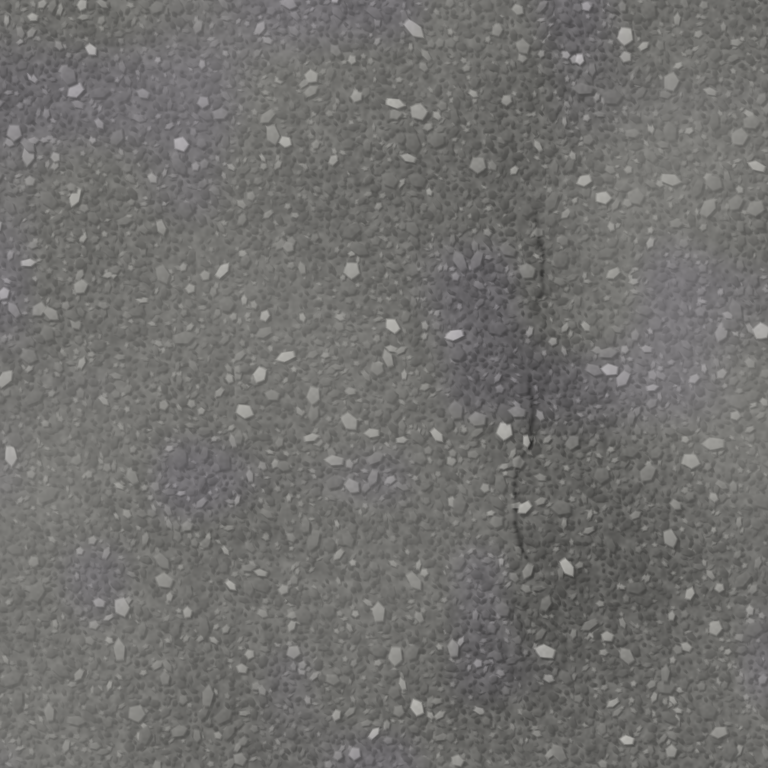
Give the GLSL for this texture, as a WebGL 1 fragment shader.

```glsl
precision highp float;
// Worn grey asphalt: angular chips strewn over a mottled binder.
// Three cellular layers (grit, chips, stones) paint faceted grains with small
// shadows; layered sines shade the broad patches and bend a faint crack.

uniform vec2 u_resolution;

#define BASE_GREY 0.452
#define CONTRAST 1.08
#define GRIT_SCALE 104.0
#define CHIP_SCALE 62.0
#define STONE_SCALE 36.0
#define CHIP_DENSITY 0.55
#define STONE_DENSITY 0.30
#define EDGE_SOFTNESS 0.0020
#define SHADOW_DEPTH 0.095
#define MOTTLE 0.055
#define CRACK_DEPTH 0.12

const float TAU = 6.2831853;

vec2 hash2(vec2 p) {
  vec3 q = fract(vec3(p.xyx) * vec3(0.1031, 0.1030, 0.0973));
  q += dot(q, q.yzx + 33.33);
  return fract((q.xx + q.yz) * q.zy);
}

float valueNoise(vec2 p) {
  vec2 cell = floor(p);
  vec2 f = fract(p);
  f = f * f * (3.0 - 2.0 * f);
  float low = mix(hash2(cell).x, hash2(cell + vec2(1.0, 0.0)).x, f.x);
  float high = mix(hash2(cell + vec2(0.0, 1.0)).x, hash2(cell + 1.0).x, f.x);
  return mix(low, high, f.y);
}

// Radius of a stretched, turned five-sided chip, in units of its cell
float chipRadius(vec2 d, float turn, float stretch) {
  float c = cos(turn), s = sin(turn);
  d = vec2(c * d.x + s * d.y, c * d.y - s * d.x);
  d *= vec2(1.0 / stretch, stretch);
  float side = TAU / 5.0;
  float facet = cos(mod(atan(d.y, d.x + 1e-5) + TAU, side) - 0.5 * side);
  return length(d) * mix(1.0, facet, 0.8);
}

// Paints one layer of chips, each with a shadow on its lower right, over tone
float strew(float tone, vec2 p, float scale, float density, vec2 levels, float seed) {
  float soft = max(EDGE_SOFTNESS, 0.8 / u_resolution.y) * scale;
  vec2 home = floor(p * scale);
  for (int j = -1; j <= 1; j++) {
    for (int i = -1; i <= 1; i++) {
      vec2 cell = home + vec2(float(i), float(j));
      vec2 place = hash2(cell + seed);
      vec2 form = hash2(cell + seed + 57.3);
      vec2 look = hash2(cell + seed + 119.7);
      float present = step(look.x, density);
      vec2 d = p * scale - cell - 0.5 - 0.7 * (place - 0.5);
      float turn = form.x * TAU;
      float stretch = mix(1.0, 1.45, form.y);
      float size = mix(0.18, 0.36, fract(look.x * 7.0 + form.y * 3.0));
      float bodyRadius = chipRadius(d, turn, stretch);
      float shadowRadius = chipRadius(d - vec2(0.11, -0.13), turn, stretch);
      float shadow = 1.0 - smoothstep(size - soft, size + soft, shadowRadius);
      float cover = 1.0 - smoothstep(size - soft, size + soft, bodyRadius);
      float level = mix(levels.x, levels.y, pow(look.y, 2.6));
      level += 0.025 * dot(d, vec2(-0.6, 0.8)) / size;
      tone = mix(tone, -SHADOW_DEPTH, shadow * present * 0.75);
      tone = mix(tone, level, cover * present * 0.92);
    }
  }
  return tone;
}

// Soft round patch of weight one at its centre
float patchAt(vec2 p, vec2 centre, vec2 extent) {
  vec2 d = (p - centre) / extent;
  return exp(-dot(d, d));
}

// Broad light and dark areas of the surface
float broadShade(vec2 p) {
  vec2 w = p + 0.05 * sin(p.yx * 11.0 + vec2(0.7, 2.1));
  float shade = 0.012 * sin(w.x * 13.0 + w.y * 5.0) + 0.010 * sin(w.y * 17.0 - w.x * 8.0 + 1.3);
  shade -= 0.052 * patchAt(w, vec2(0.70, 0.62), vec2(0.09, 0.55));
  shade -= 0.042 * patchAt(w, vec2(0.80, 0.14), vec2(0.30, 0.20));
  shade += 0.035 * patchAt(w, vec2(0.93, 0.66), vec2(0.13, 0.25));
  shade += 0.022 * patchAt(w, vec2(0.08, 0.45), vec2(0.22, 0.30));
  return shade;
}

// Broken dark line wandering down the right side
float crack(vec2 p) {
  float path = 0.69 + 0.012 * sin(p.y * 9.0 + 2.0) + 0.006 * sin(p.y * 31.0);
  path += 0.010 * (valueNoise(vec2(p.y * 45.0, 3.0)) - 0.5);
  path -= 0.36 * max(0.25 - p.y, 0.0);
  float off = abs(p.x - path);
  float broken = smoothstep(0.35, 0.70, valueNoise(vec2(p.y * 9.0, 8.0)));
  return broken * (0.75 * exp(-off * off / 0.000012) + 0.25 * exp(-off / 0.015));
}

void main() {
  vec2 p = gl_FragCoord.xy / u_resolution.y;
  float shade = broadShade(p);

  // Binder mottling, then grains from fine to coarse
  float tone = MOTTLE * (valueNoise(p * 75.0) + valueNoise(p * 170.0 + 40.0) - 1.0);
  tone = strew(tone, p, GRIT_SCALE, 0.85, vec2(-0.055, 0.13), 11.0);
  tone = strew(tone, p, CHIP_SCALE, CHIP_DENSITY, vec2(-0.035, 0.17), 203.0);
  tone = strew(tone, p, STONE_SCALE, STONE_DENSITY, vec2(0.0, 0.25), 407.0);
  tone += 0.03 * (valueNoise(p * 240.0 + 9.0) - 0.5);

  // Rougher relief where the surface is darker
  float relief = CONTRAST * clamp(1.0 - 5.0 * shade, 0.78, 1.2);
  float grey = BASE_GREY + shade + relief * tone - CRACK_DEPTH * crack(p);

  // Slightly warm grey with faint violet patches
  float violet = smoothstep(0.5, 0.9, valueNoise(p * 8.0 + 21.0));
  vec3 tint = vec3(1.0, 0.994, 0.968) + violet * vec3(0.0, -0.012, 0.035);
  gl_FragColor = vec4(clamp(grey, 0.0, 1.0) * tint, 1.0);
}
```
